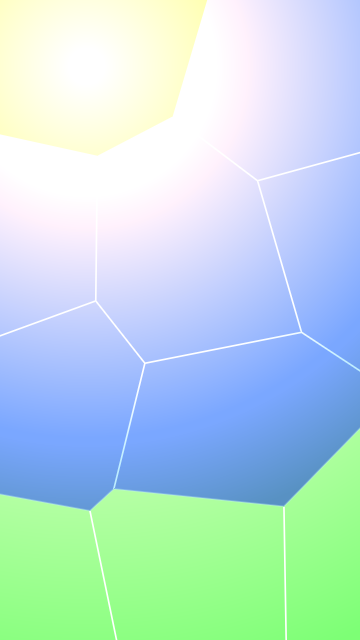
Reproduce this background procedurally as a WebGL 2 fragment shader.

```glsl
#version 300 es
precision highp float;
// A stained-glass landscape: a sun pane, sky panes and meadow panes.
// The panes are Voronoi cells; their colours follow the distance to the sun,
// and exact bisector distances give the thin bright seams.

uniform vec2 u_resolution;
out vec4 fragColor;

// Lengths are in canvas widths, origin at the lower left.
const int PANE_COUNT = 10;
const int FIRST_SKY = 1;
const int FIRST_MEADOW = 7;
const vec2 PANE_SITES[PANE_COUNT] = vec2[](
    vec2(0.158, 1.742),
    vec2(0.906, 1.520), vec2(1.004, 1.163), vec2(0.532, 1.026),
    vec2(0.002, 1.032), vec2(0.620, 0.580), vec2(0.122, 0.703),
    vec2(0.008, 0.083), vec2(0.581, 0.201), vec2(1.002, 0.208));

const vec2 SUN_CENTER = vec2(0.241, 1.593);
const float SEAM_HALF_WIDTH = 0.0023;
const float HORIZON_SEAM = 0.35;

const vec3 WHITE = vec3(1.0);
const vec3 SUN_RIM = vec3(1.0, 1.0, 0.70);
const vec3 HALO_PINK = vec3(1.0, 0.945, 0.99);
const vec3 SKY_BLUE = vec3(0.48, 0.655, 1.0);
const vec3 SKY_DUSK = vec3(0.345, 0.57, 0.765);
const vec3 MEADOW_LIGHT = vec3(0.73, 1.0, 0.66);
const vec3 MEADOW_DEEP = vec3(0.49, 1.0, 0.46);
const vec3 SEAM_COOL = vec3(0.74, 0.93, 1.0);

// Position of x between two stops, limited to 0..1.
float ramp(float start, float end, float x) {
    return clamp((x - start) / (end - start), 0.0, 1.0);
}

vec3 sunColor(float r) {
    return mix(WHITE, SUN_RIM, ramp(0.05, 0.38, r));
}

vec3 skyColor(float r) {
    vec3 color = mix(WHITE, HALO_PINK, ramp(0.36, 0.45, r));
    color = mix(color, SKY_BLUE, ramp(0.45, 1.03, r));
    return mix(color, SKY_DUSK, ramp(1.05, 1.31, r));
}

vec3 meadowColor(float r) {
    return mix(MEADOW_LIGHT, MEADOW_DEEP, ramp(1.14, 1.74, r));
}

// Kind of pane: 0 sun, 1 sky, 2 meadow.
int paneKind(int pane) {
    return pane < FIRST_SKY ? 0 : (pane < FIRST_MEADOW ? 1 : 2);
}

vec3 paneColor(int kind, float r) {
    return kind == 0 ? sunColor(r) : (kind == 1 ? skyColor(r) : meadowColor(r));
}

// Signed distance from p to the bisector of two sites, positive on the side of a.
float bisectorDistance(vec2 p, vec2 a, vec2 b) {
    return dot(0.5 * (a + b) - p, normalize(b - a));
}

void main() {
    vec2 p = gl_FragCoord.xy / u_resolution.x;
    float pixel = 1.0 / u_resolution.x;
    float sunDistance = length(p - SUN_CENTER);

    // Pane that holds this point
    int pane = 0;
    for (int i = 1; i < PANE_COUNT; i++) {
        if (distance(p, PANE_SITES[i]) < distance(p, PANE_SITES[pane])) pane = i;
    }

    // Nearest border and the pane behind it
    int neighbor = pane;
    float border = 1e3;
    for (int i = 0; i < PANE_COUNT; i++) {
        if (i == pane) continue;
        float d = bisectorDistance(p, PANE_SITES[pane], PANE_SITES[i]);
        if (d < border) {
            border = d;
            neighbor = i;
        }
    }

    // Pane fill, smoothed across the border
    int kind = paneKind(pane);
    int otherKind = paneKind(neighbor);
    float spill = clamp(0.5 - border / pixel, 0.0, 0.5);
    vec3 color = mix(paneColor(kind, sunDistance), paneColor(otherKind, sunDistance), spill);

    // Seams: bright within sky or meadow, faint on the horizon, none round the sun
    float strength = kind == otherKind ? 1.0 : HORIZON_SEAM;
    if (kind == 0 || otherKind == 0) strength = 0.0;
    bool insideMeadow = kind == 2 && otherKind == 2;
    float cool = insideMeadow ? 0.0 : smoothstep(0.85, 1.15, sunDistance);
    float seam = clamp((SEAM_HALF_WIDTH - border) / pixel + 0.5, 0.0, 1.0);
    color = mix(color, mix(WHITE, SEAM_COOL, cool), seam * strength);

    fragColor = vec4(color, 1.0);
}
```
